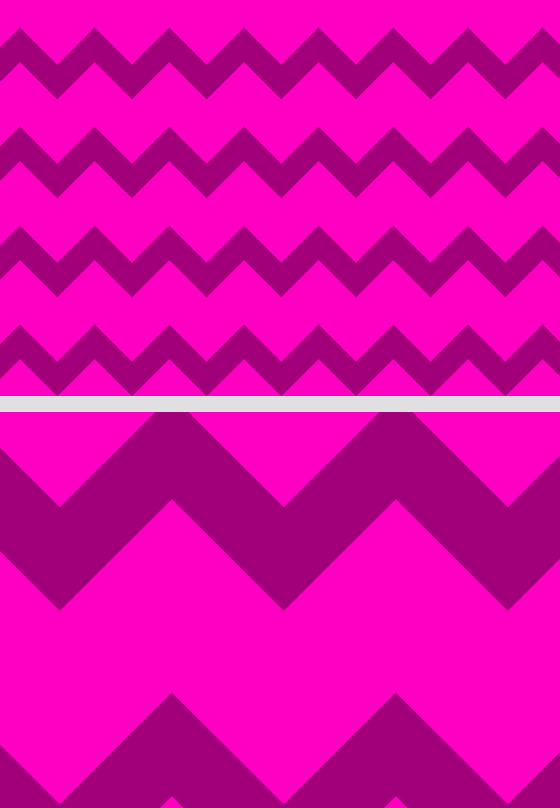
Top: the whole. Bottom: its middle third, enlarged.
This pattern is drawn by a WebGL 2 fragment shader. Its source:

```glsl
#version 300 es
precision highp float;

uniform vec2 u_resolution;
out vec4 fragColor;

const vec3 PINK = vec3(1.0, 0.0, 0.76);
const vec3 PLUM = vec3(0.63, 0.0, 0.48);

const vec2 REPEATS = vec2(7.5, 4.0);  // zigzags across, stripes down
const float PEAK_PHASE = 0.267;       // first peak, in zigzag periods
const float AMPLITUDE = 0.376;        // valley to peak, in row heights
const float THICKNESS = 0.349;        // vertical stripe width, in row heights
const float BASELINE = -0.003;        // lowest valley, in row heights

// Triangle wave: 1 at whole numbers, 0 halfway between
float triangleWave(float x) {
    return abs(fract(x) - 0.5) * 2.0;
}

// Signed vertical distance to stripes that start at whole heights
float stripeDistance(float height, float thickness) {
    float halfWidth = 0.5 * thickness;
    return abs(fract(height - halfWidth + 0.5) - 0.5) - halfWidth;
}

// Signed vertical distance to the chevrons, in row heights
float chevronDistance(vec2 cell, float phase, float amplitude, float thickness) {
    float zigzag = amplitude * triangleWave(cell.x - phase);
    return stripeDistance(cell.y - zigzag, thickness);
}

// Coverage of a shape whose distance changes by 'footprint' per pixel
float coverage(float distance, float footprint) {
    return 1.0 - smoothstep(-0.6 * footprint, 0.6 * footprint, distance);
}

void main() {
    vec2 cell = gl_FragCoord.xy / u_resolution * REPEATS;
    cell.y -= BASELINE;

    // Distance gradient per pixel along the sloping edges
    vec2 cellsPerPixel = REPEATS / u_resolution;
    float footprint = length(vec2(2.0 * AMPLITUDE, 1.0) * cellsPerPixel);

    float distance = chevronDistance(cell, PEAK_PHASE, AMPLITUDE, THICKNESS);
    vec3 color = mix(PINK, PLUM, coverage(distance, footprint));
    fragColor = vec4(color, 1.0);
}
```
